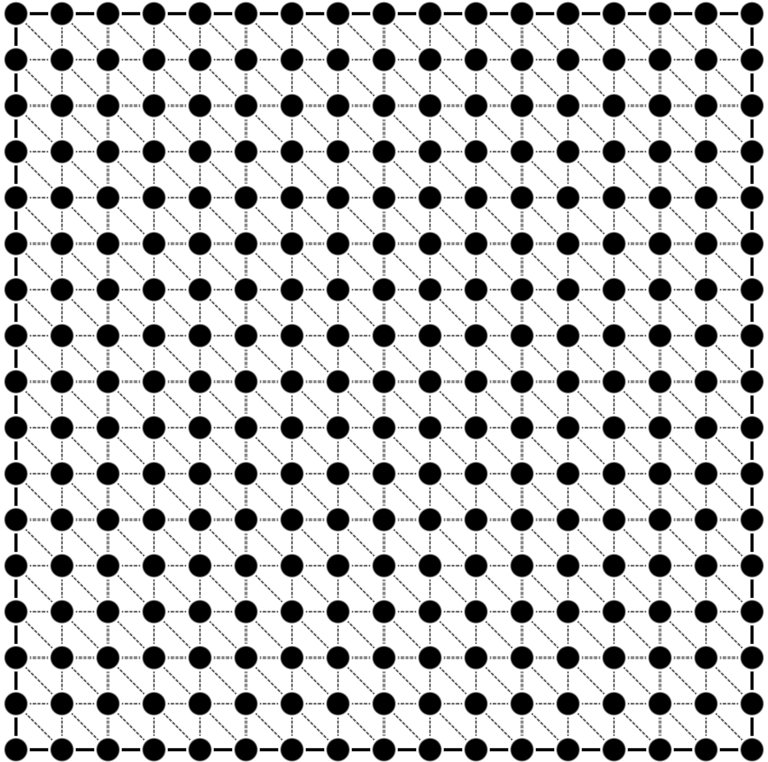
Write a Shadertoy shader that draws this pattern.

```glsl
#define CELLS 16.0                    // cells per side; nodes = CELLS + 1
#define PITCH 0.0599                  // node spacing, in canvas widths
#define MARGIN vec2(0.0208, 0.0160)   // lower left node, in canvas widths
#define DOT_RADIUS 0.246              // lengths below are in cells
#define GAP_RADIUS 0.300
#define LINE_HALF 0.018
#define BORDER_HALF 0.034
#define SOFTNESS 0.036
#define DASHES 10.0                   // dashes per cell edge
#define DIAGONAL_DASHES 14.0
#define DASH_INK 0.68
#define DASH_GAP_INK 0.22

const float TAU = 6.2831853;

// Coverage of a shape whose signed distance is dist
float cover(float dist, float blur) {
    return 1.0 - smoothstep(-0.5 * blur, 0.5 * blur, dist);
}

// Soft dash strength along a line, symmetric about each node
float dashInk(float along, float count) {
    float wave = 0.5 + 0.5 * cos(TAU * along * count);
    return mix(DASH_GAP_INK, DASH_INK, smoothstep(0.1, 0.65, wave));
}

// Dashed grid line; every third one is broader and paler
float gridLine(float across, float along, float index, float blur) {
    float broad = 1.0 - step(0.5, abs(mod(index, 3.0) - 2.0));
    float halfWidth = LINE_HALF * mix(1.0, 1.8, broad);
    return cover(abs(across) - halfWidth, blur)
         * dashInk(along, DASHES) * mix(1.0, 0.72, broad);
}

// Dashed line falling to the right through the nodes
float diagonalLine(vec2 grid, float blur) {
    float sum = grid.x + grid.y;
    float across = abs(sum - round(sum)) * sqrt(0.5);
    float along = 0.5 * (grid.x - grid.y + round(sum));
    return cover(across - LINE_HALF, blur) * dashInk(along, DIAGONAL_DASHES);
}

void mainImage(out vec4 fragColor, in vec2 fragCoord) {
    vec2 grid = (fragCoord / iResolution.x - MARGIN) / PITCH;
    float blur = max(SOFTNESS, 1.0 / (PITCH * iResolution.x));

    // Nearest node and signed distance to the outer square
    vec2 node = clamp(round(grid), 0.0, CELLS);
    vec2 offset = grid - node;
    float nodeDist = length(offset);
    vec2 fromCentre = abs(grid - 0.5 * CELLS) - 0.5 * CELLS;
    float frame = max(fromCentre.x, fromCentre.y);

    // Dashed triangulation inside the solid border
    float ink = gridLine(offset.x, grid.y, node.x, blur);
    ink = max(ink, gridLine(offset.y, grid.x, node.y, blur));
    ink = max(ink, diagonalLine(grid, blur));
    ink *= cover(frame, blur);
    ink = max(ink, cover(abs(frame) - BORDER_HALF, blur));

    // White gap around each node, then the node itself
    ink *= 1.0 - cover(nodeDist - GAP_RADIUS, blur);
    ink = max(ink, cover(nodeDist - DOT_RADIUS, 1.5 * blur));

    fragColor = vec4(vec3(1.0 - ink), 1.0);
}
```
